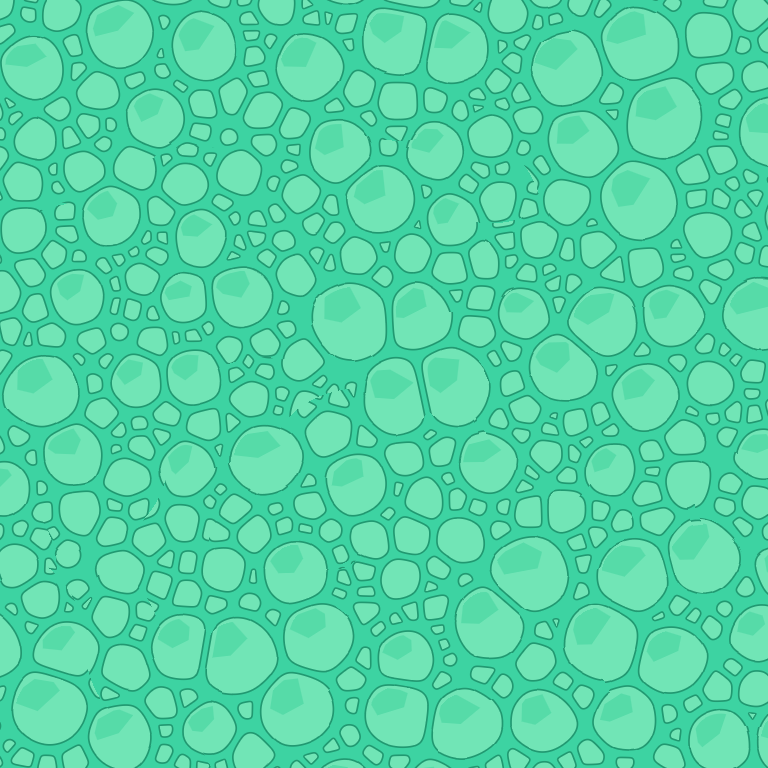
Write a WebGL 2 fragment shader that draws this texture.

```glsl
#version 300 es
precision highp float;
precision highp int;
// Flat cartoon pebbles: large discs on a jittered grid, with smaller ones
// nudged into the gaps. Rounded cells of their power diagram become the
// outlined stones, and large stones get a faceted patch.

#define BIG_CELL 0.110
#define MID_CELL 0.054
#define SMALL_CELL 0.032
#define BIG_MIN 0.032
#define BIG_MAX 0.058
#define EMPTY 0.09
#define GAP 0.0030
#define LINE 0.0022
#define ROUNDING 0.11
#define PATCH_MIN 0.035

uniform vec2 u_resolution;
out vec4 fragColor;

const vec3 MORTAR = vec3(0.240, 0.828, 0.636);
const vec3 STONE = vec3(0.445, 0.898, 0.715);
const vec3 PATCH = vec3(0.338, 0.858, 0.660);
const vec3 OUTLINE = vec3(0.130, 0.600, 0.445);

vec3 stones[41]; // centre and radius; a negative radius is discarded
int count = 0;

vec3 hash3(vec2 cell, int salt) {
    uvec3 v = uvec3(ivec3(ivec2(cell), salt) + 1000);
    v = v * 1664525u + 1013904223u;
    v.x += v.y * v.z; v.y += v.z * v.x; v.z += v.x * v.y;
    v ^= v >> 16u;
    v.x += v.y * v.z; v.y += v.z * v.x; v.z += v.x * v.y;
    return vec3(v >> 8u) / 16777216.0;
}

// Direction away from the nearest placed disc, and the free distance to it
vec3 clearance(vec2 c, int n) {
    vec3 nearest = vec3(0.0, 0.0, 1.0);
    for (int j = 0; j < n; j++) {
        vec2 v = c - stones[j].xy;
        float len = length(v);
        float room = len - stones[j].z;
        if (stones[j].z > 0.0 && room < nearest.z) nearest = vec3(v / max(len, 1e-5), room);
    }
    return nearest;
}

// Large stones on staggered rows
void placeBig(vec2 p) {
    float row = floor(p.y / BIG_CELL) - 1.0;
    for (int k = 0; k < 9; k++) {
        float y = row + float(k / 3);
        float stagger = 0.5 * mod(y, 2.0);
        vec2 id = vec2(floor(p.x / BIG_CELL - stagger) + float(k % 3 - 1), y);
        vec3 h = hash3(id, 1);
        vec2 c = (id + vec2(stagger, 0.0) + 0.5 + (h.xy - 0.5) * 0.46) * BIG_CELL;
        float r = mix(BIG_MIN, BIG_MAX, (h.z - EMPTY) / (1.0 - EMPTY));
        if (h.z > EMPTY && distance(p, c) < r + 0.08) stones[count++] = vec3(c, r);
    }
}

// Smaller stones in the room left by those already placed
void fillGaps(vec2 p, float cell, float rMin, float rMax, int salt) {
    int first = count;
    vec2 base = floor(p / cell - 0.5) - 1.0;
    for (int k = 0; k < 16; k++) {
        vec2 id = base + vec2(k % 4, k / 4);
        vec3 h = hash3(id, salt);
        vec2 c = (id + 0.1 + 0.8 * h.xy) * cell;
        float target = mix(rMin, rMax, h.z);
        if (distance(c, p) > 1.6 * cell) continue;
        vec3 free = clearance(c, first);
        if (free.z < -0.25 * cell) continue;
        if (free.z < target) {
            c += free.xy * (target - free.z);
            free = clearance(c, first);
        }
        float r = min(target, 1.15 * free.z);
        if (r > 0.8 * rMin) stones[count++] = vec3(c, r);
    }
    // Of two that collide, the larger survives
    for (int i = first; i < count; i++)
        for (int j = first; j < count; j++) {
            float a = abs(stones[i].z), b = abs(stones[j].z);
            if (a < b && distance(stones[i].xy, stones[j].xy) < 0.78 * (a + b))
                stones[i].z = -a;
        }
}

// Irregular hexagon, stretched along a rising diagonal; positive inside
float patchShape(vec2 q, float seed) {
    float tilt = 0.55 + 0.3 * sin(seed * 7.0);
    q -= vec2(-0.27, 0.36);
    q = mat2(cos(tilt), -sin(tilt), sin(tilt), cos(tilt)) * q / vec2(0.50, 0.36);
    float d = 1.0;
    for (int k = 0; k < 6; k++) {
        float wobble = sin(seed + float(k * k) * 2.3);
        float a = (float(k) + 0.3 * wobble) * 1.0472 + seed;
        d = min(d, 0.90 + 0.12 * sin(seed * 3.0 + float(k) * 4.1) - dot(q, vec2(cos(a), sin(a))));
    }
    return 0.4 * d;
}

void main() {
    vec2 p = gl_FragCoord.xy / u_resolution.y;
    float px = 1.0 / u_resolution.y;

    // Deep inside a large stone the smaller ones have no influence
    placeBig(p);
    if (clearance(p, count).z > -0.013) {
        fillGaps(p, MID_CELL, 0.016, 0.032, 2);
        fillGaps(p, SMALL_CELL, 0.008, 0.015, 3);
    }

    // Owner of this point in the power diagram
    vec3 s = vec3(9.0, 9.0, 0.01);
    int owner = -1;
    float best = 1e9;
    for (int j = 0; j < count; j++) {
        vec2 v = p - stones[j].xy;
        float power = dot(v, v) - stones[j].z * stones[j].z;
        if (stones[j].z > 0.0 && power < best) { best = power; owner = j; s = stones[j]; }
    }

    // Smooth minimum of the distances to the cell sides and a limiting circle
    vec2 q = p - s.xy;
    float k = ROUNDING * s.z + 0.0003;
    float sum = exp(min((length(q) - 1.25 * s.z - 0.003) / k, 60.0));
    vec2 slope = -sum * q / max(length(q), 1e-5);
    for (int j = 0; j < count; j++) {
        if (j == owner || stones[j].z <= 0.0) continue;
        vec2 v = p - stones[j].xy, axis = s.xy - stones[j].xy;
        float span = max(length(axis), 1e-4);
        float side = (dot(v, v) - stones[j].z * stones[j].z - best) / (2.0 * span);
        float e = exp(-side / k);
        sum += e;
        slope += e * axis / span;
    }
    float inside = -k * log(sum) - GAP;
    float edge = inside / max(length(slope) / sum, 0.45);

    // Mortar, outline, stone and patch
    vec3 color = mix(MORTAR, OUTLINE, clamp(edge / px + 0.5, 0.0, 1.0));
    color = mix(color, STONE, clamp((edge - LINE) / px + 0.5, 0.0, 1.0));
    float inset = inside - 0.13 * s.z;
    if (s.z > PATCH_MIN && inset > -px) {
        float shape = patchShape(q / s.z, fract(s.z * 7919.0) * 6.28) * s.z;
        color = mix(color, PATCH, clamp(min(shape, inset) / px + 0.5, 0.0, 1.0));
    }
    fragColor = vec4(color, 1.0);
}
```
